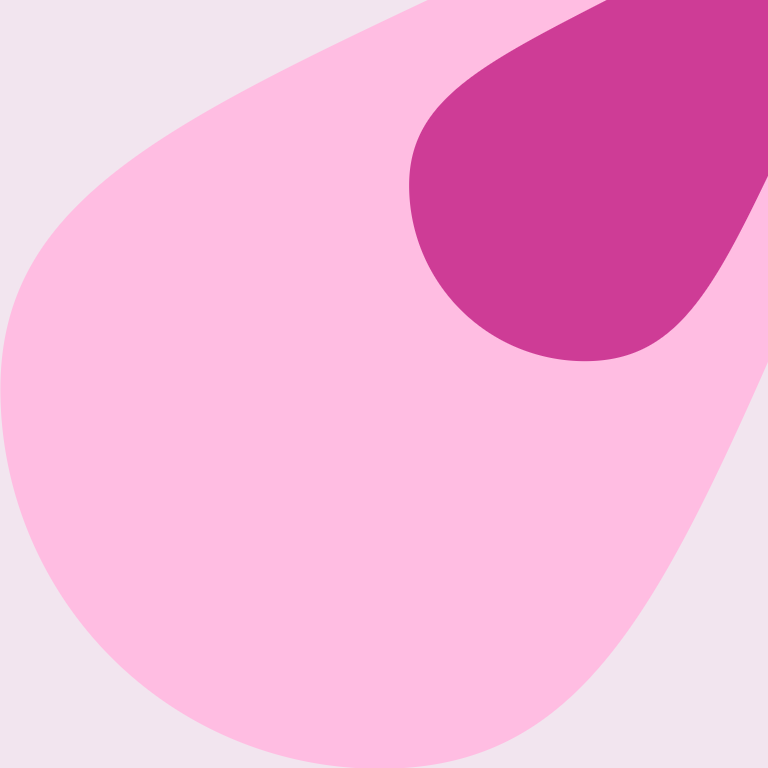
Reproduce this background procedurally as a WebGL 1 fragment shader.

```glsl
precision highp float;
// Two nested flat teardrops, pink and magenta, tapering toward the upper right corner.

uniform vec2 u_resolution;

vec2 bezier(vec2 a, vec2 b, vec2 c, vec2 d, float t) {
  float s = 1.0 - t;
  return s * s * s * a + 3.0 * s * t * (s * b + t * c) + t * t * t * d;
}

// Signed distance to a flank that rises from (-1, 0) to the tip; positive on its left
float flank(vec2 p, float rise, vec2 bend, vec2 tip) {
  vec2 start = vec2(-1.0, 0.0);
  vec2 lift = vec2(-1.0, rise);
  float t = 0.5;
  float stepSize = 0.25;
  // Bisect for the curve point at the height of p
  for (int i = 0; i < 16; i++) {
    t += bezier(start, lift, bend, tip, t).y < p.y ? stepSize : -stepSize;
    stepSize *= 0.5;
  }
  vec2 offset = p - bezier(start, lift, bend, tip, t);
  vec2 tangent = normalize(mix(mix(lift - start, bend - lift, t),
                               mix(bend - lift, tip - bend, t), t)
                           + t * (1.0 - t) * (start - lift + bend - bend + lift - start));
  return tangent.x * offset.y - tangent.y * offset.x;
}

// Round lower left belly joined to a left and a right flank
float teardrop(vec2 p, vec2 center, float radius, vec2 leftTip, vec2 rightTip) {
  vec2 q = (p - center) / radius;
  float d = -1.0;
  if (q.x < 0.0 && q.y < 0.0) d = length(q) - 1.0;
  if (q.y >= 0.0) d = max(d, flank(q, 0.475, vec2(-0.607, 0.681), leftTip));
  // The right flank is the same kind of curve with its axes swapped
  if (q.x >= 0.0) d = max(d, flank(q.yx, 0.5, vec2(-0.633, 0.712), rightTip));
  return d * radius;
}

float coverage(float d) {
  return clamp(0.5 - d * min(u_resolution.x, u_resolution.y), 0.0, 1.0);
}

void main() {
  vec2 p = gl_FragCoord.xy / u_resolution;

  float outer = teardrop(p, vec2(0.4945, 0.493), 0.494,
                         vec2(0.132, 1.029), vec2(0.074, 1.024));
  float inner = teardrop(p, vec2(0.7615, 0.7585), 0.2288,
                         vec2(0.125, 1.056), vec2(0.054, 1.042));

  vec3 color = vec3(0.949, 0.898, 0.937);
  color = mix(color, vec3(1.0, 0.741, 0.886), coverage(outer));
  color = mix(color, vec3(0.808, 0.235, 0.588), coverage(inner));
  gl_FragColor = vec4(color, 1.0);
}
```
